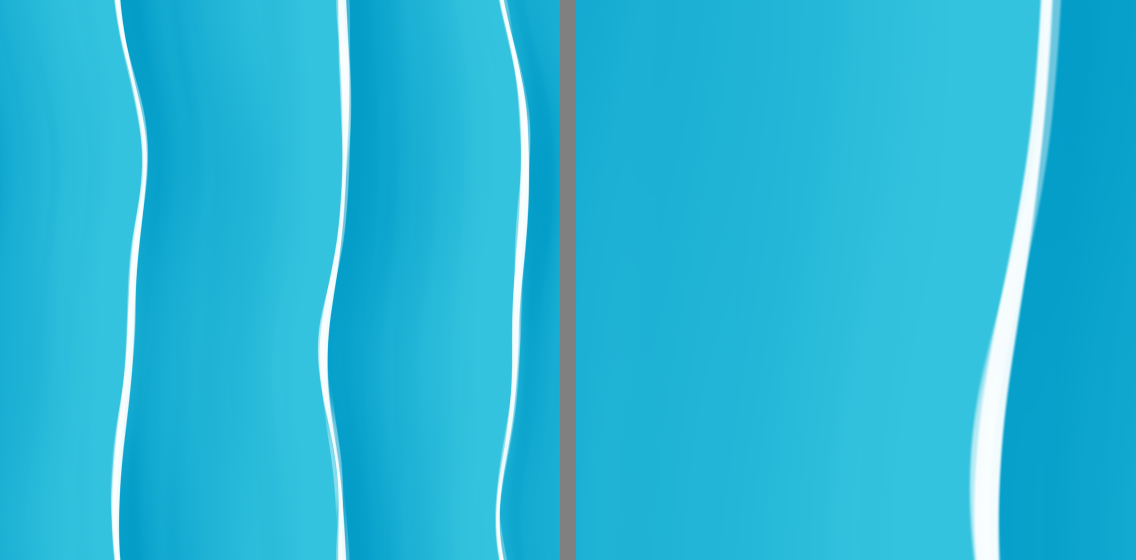
Left, the full canvas; right, a detail of the centre.
A three.js fragment shader for this texture:

```glsl
// Three wavering white brush lines run down a turquoise wash, tiling on all sides.
// Each line is a short Fourier curve; the bands between them shade from dark to
// light with streaks that follow the curves, under overlapping translucent strokes.

varying vec2 vUv;

const float TAU = 6.2831853;

// Colours
const vec3 DEEP = vec3(0.01, 0.615, 0.785);
const vec3 MIDDLE = vec3(0.115, 0.695, 0.835);
const vec3 LIGHT = vec3(0.20, 0.765, 0.87);
const vec3 WHITE = vec3(0.985, 0.998, 1.0);

// Line paths: mean x, then one column of three harmonics per line
const vec3 LINE_X = vec3(0.2308, 0.6033, 0.9177);
const mat3 COS_AMP = mat3(-0.0139, -0.0072, 0.0009,
                           0.0099,  0.0003, -0.0014,
                          -0.0146, -0.0064, -0.0004);
const mat3 SIN_AMP = mat3(0.0180,  0.0013, -0.0015,
                          0.0143, -0.0060,  0.0006,
                          0.0154,  0.0039,  0.0021);

// Line thickness: swells per height and where the swell peaks
const vec3 SWELLS = vec3(1.0, 2.0, 1.0);
const vec3 SWELL_PEAK = vec3(0.72, 0.08, 0.40);
const float CORE_HALF = 0.0052;
const float SWELL_AMP = 0.0022;
const float EDGE = 0.0014;

const int STROKES = 6;
const float STROKE_ALPHA = 0.42;
const float STROKE_SPREAD = 0.012;

const float STREAK_SHIFT = 0.20;
const float WASH_SHIFT = 0.22;

float hash(vec2 p) {
  vec3 q = fract(vec3(p.xyx) * 0.1031);
  q += dot(q, q.yzx + 33.33);
  return fract((q.x + q.y) * q.z);
}

// Value noise, periodic in y; hard > 0 flattens cells into brush-like plateaus
float noise(vec2 p, float period, float hard) {
  vec2 i = floor(p), f = fract(p);
  f.x = smoothstep(hard, 1.0 - hard, f.x);
  f.y = smoothstep(0.0, 1.0, f.y);
  float y0 = mod(i.y, period), y1 = mod(i.y + 1.0, period);
  float low = mix(hash(vec2(i.x, y0)), hash(vec2(i.x + 1.0, y0)), f.x);
  float high = mix(hash(vec2(i.x, y1)), hash(vec2(i.x + 1.0, y1)), f.x);
  return mix(low, high, f.y);
}

// Smooth random value from -1 to 1 along the height
float wobble(float y, float waves, float seed) {
  return 2.0 * noise(vec2(seed, y * waves), waves, 0.0) - 1.0;
}

vec3 pick(int i) {
  return vec3(equal(ivec3(0, 1, 2), ivec3(i)));
}

float lineX(int i, float y) {
  vec3 line = pick(i);
  vec3 phase = TAU * (1.0 - y) * vec3(1.0, 2.0, 3.0);
  return dot(LINE_X, line) + dot(COS_AMP * line, cos(phase))
       + dot(SIN_AMP * line, sin(phase));
}

// Background shade at s, the position across a band from 0 to 1
vec3 wash(float s, float y, float seed) {
  float bend = 0.04 * wobble(y, 3.0, seed + 5.0);
  float broad = noise(vec2((s + bend) * 7.0 + seed, y * 2.0), 2.0, 0.22);
  float fine = noise(vec2((s - bend) * 19.0 + seed, y * 3.0), 3.0, 0.25);
  float cloud = noise(vec2(s * 2.0 + seed, y * 3.0), 3.0, 0.0);
  float tone = s + STREAK_SHIFT * (0.65 * broad + 0.35 * fine - 0.5);
  tone += WASH_SHIFT * (cloud - 0.5) * (1.0 - s);
  tone += 0.14 * (1.0 - smoothstep(0.0, 0.09, s));
  vec3 color = mix(DEEP, MIDDLE, smoothstep(-0.05, 0.42, tone));
  return mix(color, LIGHT, smoothstep(0.36, 0.86, tone));
}

float band(float d, float halfWidth) {
  return 1.0 - smoothstep(-EDGE, EDGE, abs(d) - halfWidth);
}

void main() {
  float x = vUv.x, y = vUv.y;
  vec3 color = LIGHT;

  // Shaded bands, the last one wrapping round the side
  for (int i = 0; i < 3; i++) {
    float left = lineX(i, y);
    float right = i < 2 ? lineX(i + 1, y) : lineX(0, y) + 1.0;
    float bx = x < left ? x + 1.0 : x;
    if (bx < right) color = wash((bx - left) / (right - left), y, 40.0 * float(i) + 11.0);
  }

  // White lines: loose translucent strokes, then an opaque core
  for (int i = 0; i < 3; i++) {
    float d = x - lineX(i, y), seed = 60.0 * float(i) + 200.0;
    float swell = cos(TAU * dot(SWELLS, pick(i)) * (1.0 - y - dot(SWELL_PEAK, pick(i))));
    float core = CORE_HALF + SWELL_AMP * swell + 0.0007 * wobble(y, 9.0, seed);
    for (int k = 0; k < STROKES; k++) {
      float id = seed + 7.0 * float(k) + 3.0;
      float shift = STROKE_SPREAD * 0.5 * wobble(y, 5.0, id);
      float halfWidth = core * 0.75 + 0.0018 * wobble(y, 7.0, id + 2.0);
      float fade = smoothstep(-0.5, 0.3, wobble(y, 6.0, id + 4.0));
      color = mix(color, WHITE, STROKE_ALPHA * fade * band(d - shift, halfWidth));
    }
    color = mix(color, WHITE, 0.93 * band(d + 0.0012 * wobble(y, 6.0, seed + 1.0), core));
  }

  gl_FragColor = vec4(color, 1.0);
}
```
